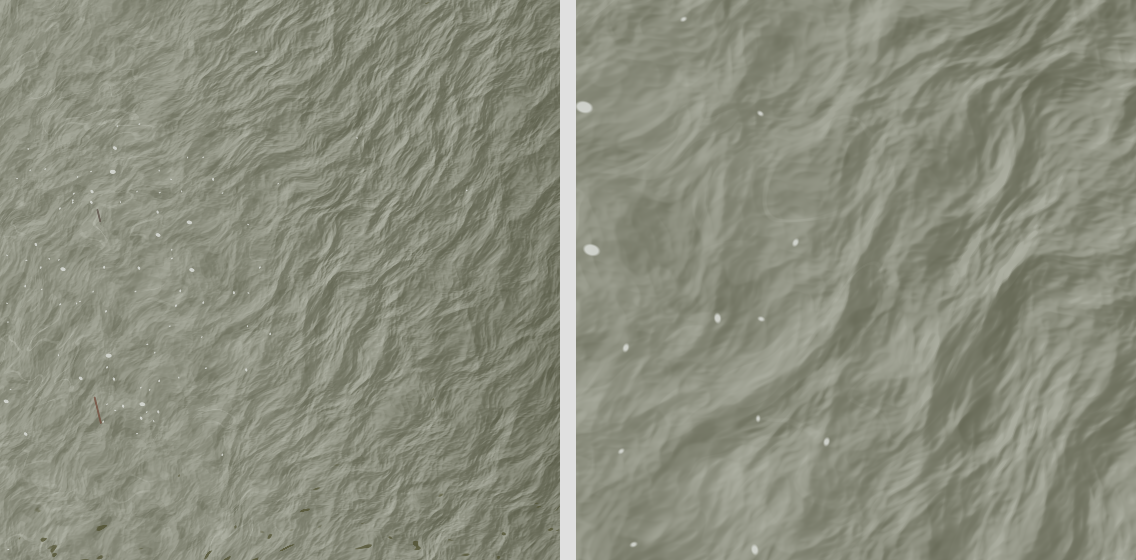
Left, the full canvas; right, a detail of the centre.
Reproduce this texture procedurally as a three.js fragment shader.

```glsl
varying vec2 vUv;

vec2 hash2(vec2 p) {
  vec3 q = fract(p.xyx * vec3(0.1031, 0.1030, 0.0973));
  q += dot(q, q.yzx + 33.33);
  return fract((q.xx + q.yz) * q.zy);
}

float cornerSlope(vec2 cell, vec2 offset) {
  return dot(normalize(hash2(cell + 200.0) - 0.5 + 1e-4), offset);
}

// Gradient noise, roughly -0.7 to 0.7
float noise(vec2 p) {
  vec2 i = floor(p), f = fract(p);
  vec2 u = f * f * f * (f * (f * 6.0 - 15.0) + 10.0);
  vec2 x = vec2(1.0, 0.0);
  float low = mix(cornerSlope(i, f), cornerSlope(i + x, f - x), u.x);
  float high = mix(cornerSlope(i + x.yx, f - x.yx), cornerSlope(i + 1.0, f - 1.0), u.x);
  return mix(low, high, u.y);
}

vec2 rotate(vec2 p, float angle) {
  float c = cos(angle), s = sin(angle);
  return vec2(c * p.x + s * p.y, c * p.y - s * p.x);
}

vec2 warp(vec2 p) {
  p += 0.06 * vec2(noise(p * 2.6), noise(p * 2.6 + 17.0));
  return p + 0.018 * vec2(noise(p * 14.0 + 5.0), noise(p * 14.0 + 31.0));
}

// Sharp-crested ripples stretched along the diagonal
float waveHeight(vec2 p) {
  p = warp(p);
  float height = 0.0, frequency = 15.0, steepness = 0.9;
  for (int i = 0; i < 5; i++) {
    float turn = 0.86 + 0.28 * cos(float(i) * 2.3);
    vec2 q = rotate(p, turn) * frequency * vec2(0.48, 1.0) + float(i) * 19.0;
    float n = noise(q);
    float crest = -sqrt(n * n + 0.0006);
    height += steepness / frequency * (crest + 0.4 * noise(q * 0.8 + 40.0));
    frequency *= 1.9;
    steepness *= 0.93;
  }
  return height;
}

// Pale broken outlines of surface film
float filmLines(vec2 p) {
  vec2 q = rotate(warp(p), 0.6) * vec2(13.0, 25.0);
  q += 0.8 * vec2(noise(q * 1.3), noise(q * 1.3 + 9.0));
  float contour = abs(noise(q) - 0.08);
  float patches = smoothstep(-0.1, 0.25, noise(p * 7.0 + 50.0));
  return patches * (1.0 - smoothstep(0.02, 0.065, contour));
}

float foamSpecks(vec2 p) {
  float foam = 0.0;
  for (int layer = 0; layer < 2; layer++) {
    float cells = 34.0 + 17.0 * float(layer);
    vec2 cell = floor(p * cells), seed = hash2(cell + 70.0 * float(layer));
    vec2 center = (cell + 0.25 + 0.5 * hash2(cell + 311.0)) / cells;
    vec2 d = rotate(p - center, seed.y * 6.3) * vec2(0.75, 1.1);
    float radius = mix(0.0011, 0.0040, pow(seed.y, 5.0));
    float region = 1.0 - smoothstep(0.1, 0.36, length((center - vec2(0.2, 0.48)) * vec2(1.0, 0.85)));
    float present = step(seed.x, 0.11 * region);
    foam = max(foam, present * (1.0 - smoothstep(radius - 0.0008, radius + 0.0010, length(d))));
  }
  return foam;
}

float twig(vec2 p, vec2 start, vec2 span) {
  float t = clamp(dot(p - start, span) / dot(span, span), 0.0, 1.0);
  return 1.0 - smoothstep(0.0008, 0.0026, length(p - start - span * t));
}

void main() {
  vec2 p = vUv;
  float broad = noise(p * 3.0 + 60.0);
  float rough = smoothstep(0.25, 0.72, p.x + 0.22 * (p.y - 0.5) + 0.12 * broad);
  float shade = smoothstep(0.68, 1.05, p.x - 0.2 * abs(p.y - 0.4) + 0.08 * broad);

  // Light on the slopes, levelled into facets with crisp borders
  vec2 across = vec2(0.00096, -0.00072);
  float slope = (waveHeight(p + across) - waveHeight(p - across)) / 0.0024;
  float facet = slope / sqrt(1.0 + 0.5 * slope * slope);
  float tone = mix(0.67, 0.54, rough) - 0.27 * shade + 0.06 * broad;
  tone += facet * mix(0.16, 0.30, rough) * (1.0 - 0.25 * shade);
  tone += 0.14 * smoothstep(1.4, 2.4, slope) * rough;

  // Hard-edged reflections and fine grain
  vec2 streak = rotate(warp(p), 0.65);
  float blotch = noise(streak * vec2(17.0, 36.0) + 80.0) + 0.5 * noise(streak * vec2(45.0, 80.0));
  tone += mix(0.17, 0.09, rough) * (smoothstep(-0.30, -0.18, blotch) - 0.8);
  tone += 0.12 * smoothstep(0.14, 0.22, blotch) * (1.0 - rough);
  tone += 0.09 * noise(streak * vec2(110.0, 190.0));
  tone += 0.20 * filmLines(p) * (1.0 - rough);
  vec3 color = mix(vec3(0.38, 0.39, 0.315), vec3(0.64, 0.65, 0.595), clamp(tone, -0.2, 1.25));

  // Thin olive gaps near the lower edge
  vec2 g = rotate(warp(p), 0.4) * vec2(25.0, 62.0) + 120.0;
  float gap = noise(g) + 0.35 * noise(g * 2.3);
  float reach = (1.0 - smoothstep(0.02, 0.26 + 0.14 * shade, p.y)) * (0.75 + 0.25 * rough);
  float clusters = 0.2 * noise(p * 6.0 + 90.0);
  float olive = smoothstep(0.0, 0.10, gap + clusters - mix(0.75, 0.37, reach));
  color = mix(color, vec3(0.31, 0.31, 0.18), 0.75 * olive);

  // Floating debris
  color = mix(color, vec3(0.84, 0.85, 0.83), 0.9 * foamSpecks(p));
  color = mix(color, vec3(0.45, 0.29, 0.23), 0.75 * twig(p, vec2(0.169, 0.29), vec2(0.011, -0.045)));
  color = mix(color, vec3(0.36, 0.31, 0.28), 0.75 * twig(p, vec2(0.174, 0.625), vec2(0.005, -0.02)));
  gl_FragColor = vec4(color, 1.0);
}
```
